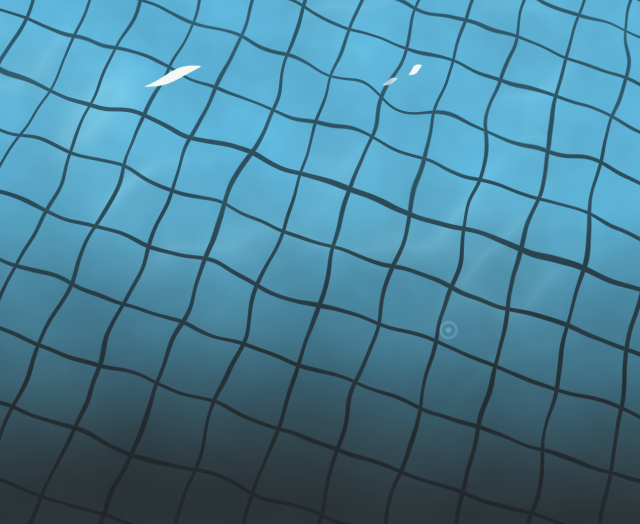
Give the GLSL for this texture, as a Shadertoy shader.

```glsl
const vec3 BRIGHT_WATER = vec3(0.365, 0.70, 0.84);
const vec3 MID_WATER = vec3(0.25, 0.445, 0.525);
const vec3 DEEP_WATER = vec3(0.17, 0.205, 0.22);
const vec3 SUNLIT = vec3(0.62, 0.87, 0.95);
const vec3 GROUT_NEAR = vec3(0.13, 0.15, 0.16);
const vec3 GROUT_FAR = vec3(0.16, 0.30, 0.36);
const vec3 GLINT = vec3(0.96, 0.97, 0.95);

const float ROW_SLOPE = 0.35;       // fall of the rows toward the right
const float ROW_START = 0.130;      // height of the heavy row at the left edge
const float ROW_STEP = 0.1127;      // row spacing at the heavy row
const float ROW_GROWTH = 0.00302;   // widening of the rows toward the viewer
const float COLUMN_START = 0.392;
const float COLUMN_LEAN = 0.39;
const float COLUMN_STEP = 0.1198;
const float COLUMN_SPREAD = 0.031;  // fanning of the columns toward the viewer
const float LINE_HALF = 0.0035;
const float HEAVY_EXTRA = 0.0013;
const float RIPPLE_SCALE = 7.0;
const float RIPPLE_AMOUNT = 0.021;
const float CAUSTIC_AMOUNT = 0.30;
const float SOFTNESS = 0.0016;

vec2 gradientAt(vec2 cell) {
    float angle = 6.2832 * fract(sin(dot(cell, vec2(127.1, 311.7))) * 43758.5);
    return vec2(cos(angle), sin(angle));
}

float gradientNoise(vec2 p) {
    vec2 i = floor(p), f = fract(p);
    vec2 u = f * f * f * (f * (f * 6.0 - 15.0) + 10.0);
    vec2 e = vec2(0.0, 1.0);
    float low = mix(dot(gradientAt(i), f), dot(gradientAt(i + e.yx), f - e.yx), u.x);
    float high = mix(dot(gradientAt(i + e.xy), f - e.xy), dot(gradientAt(i + e.yy), f - e.yy), u.x);
    return mix(low, high, u.y);
}

// Refraction: broad swells, fine wobble and one strong local swirl
vec2 refractWater(vec2 p) {
    vec2 q = p * RIPPLE_SCALE;
    vec2 swell = vec2(gradientNoise(q), gradientNoise(q + 31.7));
    vec2 wobble = vec2(gradientNoise(q * 2.1 + 9.2), gradientNoise(q * 2.1 + 57.4));
    float strength = mix(0.8, 1.25, smoothstep(0.3, 0.9, p.y));
    vec2 swirl = p - vec2(0.765, 0.815);
    float pull = exp(-dot(swirl, swirl) / 0.0028);
    return p + RIPPLE_AMOUNT * strength * (swell + 0.25 * wobble) + pull * vec2(0.012, 0.032);
}

// Tile coordinates: x counts columns, y counts rows downward
vec2 tileCoord(vec2 p) {
    float depth = 1.0 - p.y;
    float column = (p.x - COLUMN_START + COLUMN_LEAN * (depth - 0.5))
                 / (COLUMN_STEP + COLUMN_SPREAD * (depth - 0.5));
    float offset = depth - ROW_SLOPE * p.x - ROW_START;
    float root = sqrt(max(ROW_STEP * ROW_STEP + 4.0 * ROW_GROWTH * offset, 0.0001));
    return vec2(column, (root - ROW_STEP) / (2.0 * ROW_GROWTH));
}

float groutMask(vec2 p, float edge) {
    vec2 tile = tileCoord(refractWater(p));
    vec2 line = floor(tile + 0.5);
    vec2 spacing = vec2(COLUMN_STEP + COLUMN_SPREAD * (0.5 - p.y),
                        ROW_STEP + 2.0 * ROW_GROWTH * tile.y);
    vec2 dist = abs(tile - line) * spacing * 0.94;
    float wear = gradientNoise(p * 9.0 + 18.0);
    vec2 halfWidth = vec2(LINE_HALF * (1.0 + 0.35 * wear));
    halfWidth *= mix(1.06, 0.82, smoothstep(0.4, 1.0, p.y));
    halfWidth += HEAVY_EXTRA * vec2(0.4, 1.0) * (1.0 - min(abs(line), 1.0));
    vec2 mask = 1.0 - smoothstep(halfWidth - edge, halfWidth + edge, dist);
    return max(mask.x, mask.y) * (0.93 + 0.12 * wear);
}

// Tapered sliver of reflected sky from a to b
float sliver(vec2 p, vec2 a, vec2 b, float halfWidth, float edge) {
    vec2 along = b - a;
    float t = clamp(dot(p - a, along) / dot(along, along), 0.0, 1.0);
    float taper = halfWidth * sin(3.1416 * t) * (0.55 + 0.45 * t);
    float bend = 0.25 * halfWidth * sin(6.2832 * t);
    float dist = length(p - a - along * t + vec2(0.0, bend));
    return (1.0 - smoothstep(taper - edge, taper + edge, dist)) * smoothstep(0.0, edge, taper);
}

void mainImage(out vec4 fragColor, in vec2 fragCoord) {
    vec2 p = fragCoord / iResolution.y;
    float edge = max(SOFTNESS, 0.8 / iResolution.y);

    // Water darkens toward the viewer, a little sooner on the left
    float depth = 1.0 - p.y - 0.05 * (p.x - 0.6) + 0.05 * gradientNoise(p * 3.0);
    vec3 color = mix(BRIGHT_WATER, MID_WATER, smoothstep(0.26, 0.76, depth));
    color = mix(color, DEEP_WATER, smoothstep(0.62, 1.0, depth));

    // Soft caustics and cloudy variation
    vec2 slant = mat2(0.9, -0.43, 0.43, 0.9) * p;
    vec2 flow = slant * vec2(3.2, 6.5) + 0.6 * gradientNoise(p * 5.0 + 4.0);
    float ridge = pow(1.0 - min(abs(gradientNoise(flow + 12.0)) * 2.2, 1.0), 4.0);
    float patches = smoothstep(-0.15, 0.45, gradientNoise(p * 2.7 + 22.0));
    float light = smoothstep(0.15, 0.75, p.y);
    color = mix(color, SUNLIT, CAUSTIC_AMOUNT * light * (ridge * patches + 0.25 * patches));
    color *= 1.0 + 0.09 * gradientNoise(p * 6.0 + 40.0) + 0.03 * gradientNoise(p * 26.0);

    // Grout lines
    vec3 grout = mix(GROUT_NEAR, GROUT_FAR, smoothstep(0.1, 0.95, p.y));
    color = mix(color, grout, 0.94 * groutMask(p, edge));

    // Small bubble
    float bubble = length(p - vec2(0.856, 0.370));
    float rim = 1.0 - smoothstep(0.001, 0.004, abs(bubble - 0.015));
    color = mix(color, SUNLIT, 0.25 * rim + 0.35 * smoothstep(0.008, 0.002, bubble));

    // Surface glints
    float shine = sliver(p, vec2(0.272, 0.834), vec2(0.386, 0.874), 0.012, edge);
    shine = max(shine, 0.7 * sliver(p, vec2(0.728, 0.838), vec2(0.760, 0.850), 0.006, edge));
    shine = max(shine, sliver(p, vec2(0.778, 0.857), vec2(0.806, 0.876), 0.008, edge));
    color = mix(color, GLINT, shine);

    fragColor = vec4(clamp(color, 0.0, 1.0), 1.0);
}
```
